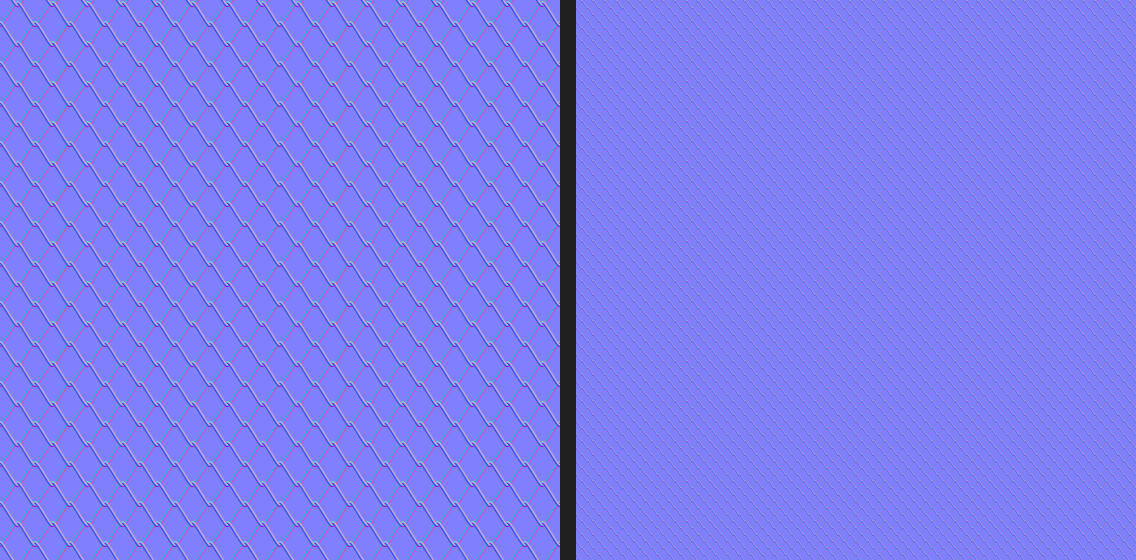
Left, the tile; right, the same tile 3 across and 3 down.
Reproduce this texture map procedurally as a Shadertoy shader.

```glsl
// Tangent-space normal map of a chain-link mesh: rows of bent round wire hooked into each other.

const float TAU = 6.2831853;
const float COLUMNS = 16.0;       // bends across the canvas
const float ROWS = 28.0;          // wires up the canvas, every other one shifted half a bend
const float PITCH = COLUMNS / ROWS;
const float RADIUS = 0.0385;      // wire radius in column widths

// Height of a wire's centre line: a triangle wave with rounded bends.
float wireCurve(float x) {
    return 0.330 * asin(0.93 * cos(TAU * x)) / asin(0.93);
}

float wireSlope(float x) {
    float c = 0.93 * cos(TAU * x);
    return -0.330 * TAU * 0.93 * sin(TAU * x) / (asin(0.93) * sqrt(1.0 - c * c));
}

// Offset from the nearest point of the centre line; z returns its position along x.
vec3 wireOffset(vec2 p) {
    float foot = p.x;
    for (int i = 0; i < 3; i++) {
        float slope = wireSlope(foot);
        vec2 away = p - vec2(foot, wireCurve(foot));
        foot += (away.x + away.y * slope) / (1.0 + slope * slope);
    }
    return vec3(p - vec2(foot, wireCurve(foot)), foot);
}

vec3 meshNormal(vec2 uv) {
    vec2 p = uv * COLUMNS;
    float firstRow = floor(p.y / PITCH - 0.29);
    vec3 normal = vec3(0.0, 0.0, 1.0);
    float top = -1e3;

    // Only the two neighbouring wires can reach this point.
    for (int i = 0; i < 2; i++) {
        float row = firstRow + float(i);
        vec2 local = p - vec2(0.5 * mod(row, 2.0), (row + 0.29) * PITCH);
        vec3 offset = wireOffset(local);
        vec2 across = offset.xy / RADIUS;
        float d2 = dot(across, across);
        if (d2 < 1.0) {
            float bulge = sqrt(1.0 - d2);
            // Each wire passes over on one side of a hook and under on the other.
            float height = bulge + 4.0 * sin(TAU * offset.z);
            if (height > top) {
                top = height;
                normal = normalize(vec3(1.35 * across, bulge));
            }
        }
    }
    return normal;
}

void mainImage(out vec4 fragColor, in vec2 fragCoord) {
    // Average a 4 by 4 grid of samples for smooth edges.
    vec3 color = vec3(0.0);
    for (int i = 0; i < 16; i++) {
        vec2 jitter = (vec2(i % 4, i / 4) + 0.5) / 4.0 - 0.5;
        color += 0.5 + 0.5 * meshNormal((fragCoord + jitter) / iResolution.xy);
    }
    fragColor = vec4(color / 16.0, 1.0);
}
```
